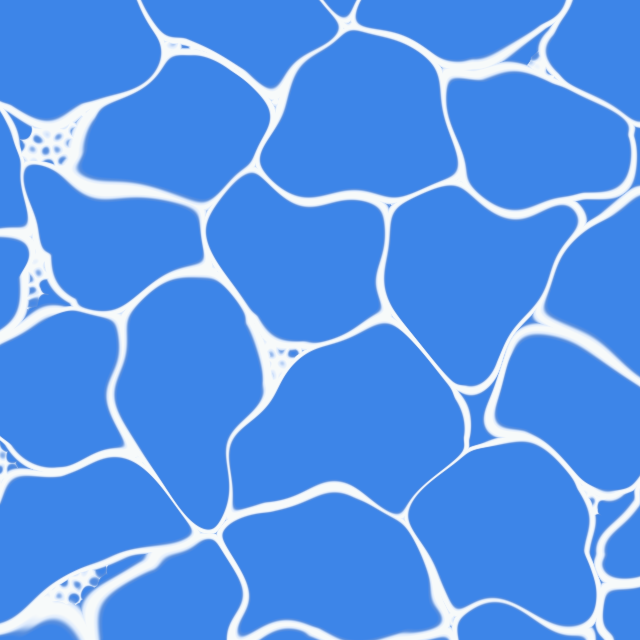
This texture is drawn by a three.js fragment shader. Its source:

```glsl
varying vec2 vUv;

vec2 hash2(vec2 c) {
  vec2 h = vec2(dot(c, vec2(127.1, 311.7)), dot(c, vec2(269.5, 183.3)));
  return fract(sin(h) * 43758.5453);
}

// Layered sines, roughly -1 to 1
float waves(vec2 p) {
  return 0.6 * sin(p.x + 1.7 * sin(p.y * 0.7 + 1.0))
       + 0.4 * sin(p.y * 1.6 - p.x * 0.8 + 2.0);
}

// Smooth cellular border: positive inside cells, most negative where walls meet.
// The result is a difference of squared distances; low sharpness rounds corners.
float cellBorder(vec2 p, vec2 grid, float sharpness) {
  vec2 home = floor(p * grid);
  float nearest = 1e3;
  float total = 0.0;
  for (int j = -2; j <= 2; j++) {
    for (int i = -2; i <= 2; i++) {
      vec2 cell = home + vec2(float(i), float(j));
      vec2 site = cell + 0.12 + 0.76 * hash2(cell);
      site.x += 0.5 * mod(cell.y, 2.0) - 0.25;
      vec2 toSite = site / grid - p;
      float q = dot(toSite, toSite);
      nearest = min(nearest, q);
      total += exp(-sharpness * q);
    }
  }
  float others = total * exp(sharpness * nearest) - 1.0;
  return -log(max(others, 1e-5)) / sharpness;
}

void main() {
  // Bend the walls
  vec2 p = vUv + 0.022 * sin(vUv.yx * vec2(17.0, 20.0) + vUv * vec2(6.0, -5.0) + vec2(0.4, 2.1));
  p += 0.007 * sin(vUv.yx * vec2(41.0, 37.0) + vUv * 13.0 + vec2(3.0, 0.7));

  // Large cells, with walls of uneven width
  float sharpness = mix(72.0, 235.0, smoothstep(-0.6, 0.25, waves(vUv * 15.0 + 4.0)));
  float border = 2.0 * cellBorder(p + 3.0, vec2(3.4, 4.9), sharpness);
  float wallHalf = 0.0048 + 0.0026 * waves(vUv * 19.0);
  float water = border - wallHalf;

  // Holes in the widest junctions, some split into tiny bubbles
  float hole = -border - 0.0065;
  float bubble = 25.0 * cellBorder(vUv, vec2(50.0), 6000.0) - 0.002;
  float whole = 0.04 * max(0.0, waves(vUv.yx * 12.0 + 1.0) + 0.1);
  water = max(water, min(hole, bubble + whole));

  // Colours: flat blue, a dull rim, pale wall edges and white walls
  vec3 blue = vec3(0.24, 0.52, 0.91);
  vec3 rimBlue = vec3(0.35, 0.56, 0.87);
  vec3 paleBlue = vec3(0.87, 0.92, 0.99);
  vec3 white = vec3(0.97, 0.98, 0.98);
  vec3 wall = mix(white, paleBlue, smoothstep(-0.0035, -0.001, water));
  vec3 pool = mix(rimBlue, blue, smoothstep(0.001, 0.0035, water));
  gl_FragColor = vec4(mix(wall, pool, smoothstep(-0.0016, 0.0016, water)), 1.0);
}
```
